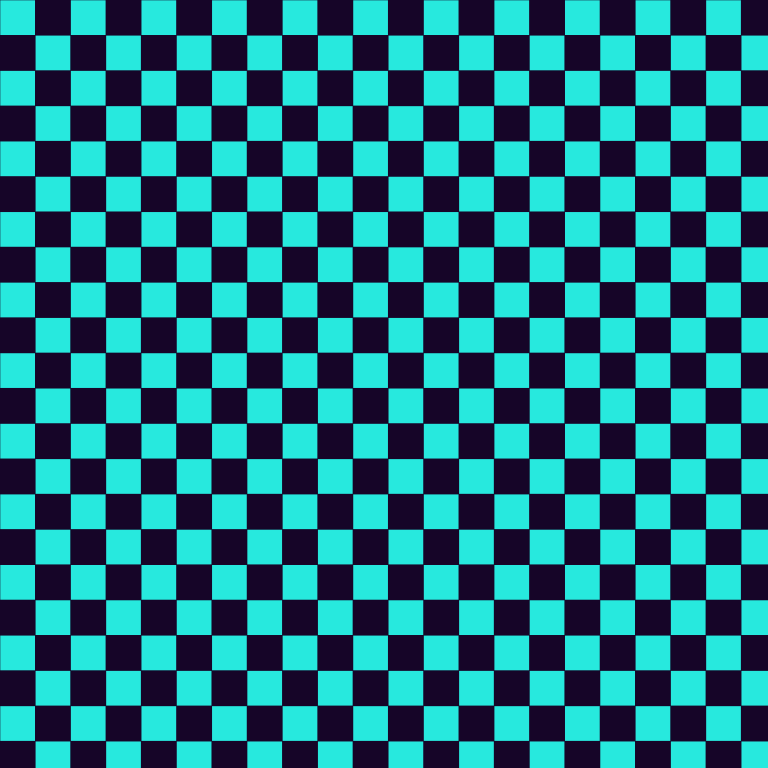
Write a WebGL 1 fragment shader that draws this pattern.

```glsl
precision highp float;
// Two-colour checkerboard of slightly inset cyan squares on dark violet, anchored at the top left.

uniform vec2 u_resolution;

const float CELLS_ACROSS = 21.76;   // squares, light and dark, per canvas side
const float SQUARE_SIZE = 0.984;    // side of a light square, in cells
const vec3 DARK_VIOLET = vec3(0.086, 0.020, 0.157);
const vec3 CYAN = vec3(0.153, 0.914, 0.871);

// Antialiased coverage of squares centred in every second cell of both axes.
float squares(vec2 p, float pixel) {
  vec2 offset = abs(mod(p + 0.5, 2.0) - 1.0);
  vec2 cover = clamp((0.5 * SQUARE_SIZE - offset) / pixel + 0.5, 0.0, 1.0);
  return cover.x * cover.y;
}

void main() {
  float side = min(u_resolution.x, u_resolution.y);
  float pixel = CELLS_ACROSS / side;

  // Cell coordinates, counted rightward and downward from the top left.
  vec2 p = vec2(gl_FragCoord.x, u_resolution.y - gl_FragCoord.y) * pixel;

  // The light cells form two square lattices, one cell apart on the diagonal.
  float light = min(squares(p, pixel) + squares(p - 1.0, pixel), 1.0);

  gl_FragColor = vec4(mix(DARK_VIOLET, CYAN, light), 1.0);
}
```
